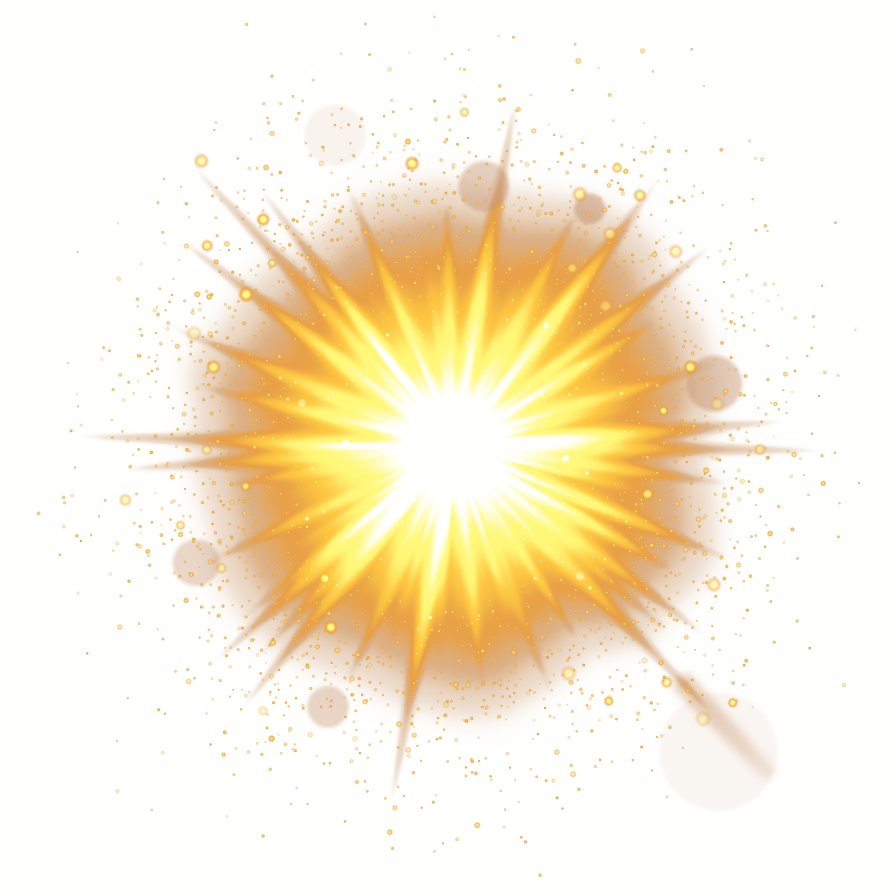
This background is drawn by a Shadertoy shader. Its source:

```glsl
// A golden starburst on white: one scalar "heat" field (radial glow + tapered rays)
// is mapped through a colour ramp running white - tan - orange - gold - yellow - white.
// Faint lens discs and turned, hashed layers of round sparks are laid over it.

const vec2  CENTRE       = vec2(0.507, 0.502);
const float CORE_HEAT    = 1.20;   // heat at the centre
const float HEAT_FALL    = 3.80;   // heat lost per canvas unit
const float RAY_HEAT     = 0.37;
const float RAY_WIDTH    = 0.0095;
const int   SHORT_RAYS   = 24;
const float SPARK_RING   = 0.26;   // radius where sparks are densest
const float SPARK_SPREAD = 0.11;
const float TAU = 6.28318;

const vec3 PAPER  = vec3(1.00, 1.00, 0.995);
const vec3 HAZE   = vec3(0.92, 0.85, 0.78);
const vec3 TAN    = vec3(0.86, 0.69, 0.52);
const vec3 ORANGE = vec3(0.91, 0.63, 0.28);
const vec3 GOLD   = vec3(0.99, 0.77, 0.25);
const vec3 YELLOW = vec3(1.00, 0.97, 0.47);
const vec3 DISC_TINT = vec3(0.75, 0.54, 0.38);

// Long rays: angle in degrees, length
const vec2 LONG_RAYS[16] = vec2[16](
    vec2(4.3, 0.37), vec2(38.0, 0.365), vec2(52.5, 0.375), vec2(80.0, 0.395),
    vec2(127.0, 0.36), vec2(133.0, 0.43), vec2(143.0, 0.385), vec2(178.5, 0.42),
    vec2(184.0, 0.37), vec2(222.0, 0.36), vec2(231.0, 0.377), vec2(260.0, 0.405),
    vec2(314.0, 0.41), vec2(323.0, 0.35), vec2(337.6, 0.33), vec2(359.3, 0.41));

// Lens discs: x, y, radius, opacity
const vec4 DISCS[7] = vec4[7](
    vec4(0.374, 0.849, 0.034, 0.10), vec4(0.540, 0.792, 0.028, 0.40),
    vec4(0.658, 0.767, 0.017, 0.50), vec4(0.797, 0.572, 0.031, 0.42),
    vec4(0.219, 0.372, 0.026, 0.34), vec4(0.366, 0.211, 0.023, 0.36),
    vec4(0.802, 0.161, 0.066, 0.08));

// Spark layers: cells per unit, radius, density, least heat of the middle
const vec4 SPARK_LAYERS[4] = vec4[4](
    vec4(103.0, 0.0020, 0.34, 0.55), vec4(73.0, 0.0026, 0.36, 0.60),
    vec4(45.0, 0.0041, 0.30, 0.72), vec4(16.0, 0.0108, 0.46, 0.86));

vec3 hash3(vec2 p) {
    vec3 q = fract(vec3(p.xyx) * vec3(0.1031, 0.1030, 0.0973));
    q += dot(q, q.yxz + 33.33);
    return fract((q.xxy + q.yzz) * q.zyx);
}

// Noise around the circle, repeating after the given number of cells
float angularNoise(float turn, float cells) {
    float x = fract(turn) * cells, i = floor(x);
    float a = hash3(vec2(i, cells)).x;
    float b = hash3(vec2(mod(i + 1.0, cells), cells)).x;
    return mix(a, b, smoothstep(0.0, 1.0, x - i));
}

vec3 heatColour(float h) {
    vec3 c = mix(PAPER, HAZE, smoothstep(0.0, 0.15, h));
    c = mix(c, TAN,    smoothstep(0.13, 0.28, h));
    c = mix(c, ORANGE, smoothstep(0.25, 0.42, h));
    c = mix(c, GOLD,   smoothstep(0.42, 0.61, h));
    c = mix(c, YELLOW, smoothstep(0.58, 0.79, h));
    return mix(c, PAPER, smoothstep(0.80, 1.0, h));
}

// Strength of one tapered ray leaving the centre
float ray(vec2 p, float angle, float len) {
    vec2 dir = vec2(cos(angle), sin(angle));
    float along = dot(p, dir), across = dot(p, vec2(-dir.y, dir.x));
    float s = clamp(along / len, 0.0, 1.0);
    float width = (0.0032 + RAY_WIDTH * (1.0 - s)) * clamp(along / 0.16, 0.05, 1.0);
    return smoothstep(0.02, 0.24, along) * (1.0 - s * s * s) * exp(-across * across / (width * width));
}

float burstHeat(vec2 p) {
    float r = length(p), turn = atan(p.y, p.x) / TAU;
    // Glow with a soft outer toe and an uneven rim
    float rim = angularNoise(turn, 13.0) + 0.5 * angularNoise(turn, 31.0) - 0.75;
    float x = CORE_HEAT - HEAT_FALL * r + 0.15 * rim * smoothstep(0.1, 0.25, r);
    float heat = 0.5 * (x + sqrt(x * x + 0.003));
    // Fine streaks close to the core
    float band = smoothstep(0.03, 0.09, r) * smoothstep(0.27, 0.12, r);
    heat += 0.17 * band * (angularNoise(turn, 110.0) - 0.5);
    float rays = 0.0;
    for (int i = 0; i < 16; i++) rays += ray(p, radians(LONG_RAYS[i].x), LONG_RAYS[i].y);
    for (int i = 0; i < SHORT_RAYS; i++) {
        vec3 rnd = hash3(vec2(float(i), 7.0));
        float angle = TAU * (float(i) + 0.7 * rnd.x) / float(SHORT_RAYS);
        rays += ray(p, angle, mix(0.25, 0.35, rnd.y)) * mix(0.5, 1.0, rnd.z);
    }
    return heat + RAY_HEAT * (1.0 - exp(-1.3 * rays));   // overlaps saturate
}

void mainImage(out vec4 fragColor, in vec2 fragCoord) {
    float unit = min(iResolution.x, iResolution.y), pixel = 1.0 / unit;
    vec2 uv = (fragCoord - 0.5 * iResolution.xy) / unit + 0.5;

    // Burst, plus the soft flare crossing the largest disc
    vec2 start = vec2(0.765, 0.235), span = vec2(0.090, -0.095);
    float t = clamp(dot(uv - start, span) / dot(span, span), 0.0, 1.0);
    float flare = length(uv - start - t * span) / 0.013;
    float heat = burstHeat(uv - CENTRE) + 0.20 * (1.0 - 0.6 * t) * exp(-flare * flare);
    vec3 colour = heatColour(heat);

    for (int i = 0; i < 7; i++) {
        float d = length(uv - DISCS[i].xy) - DISCS[i].z;
        colour = mix(colour, DISC_TINT, DISCS[i].w * smoothstep(0.003 + pixel, -0.004, d));
    }

    // Sparks: orange rim, hot middle, one per cell of a turned grid
    for (int i = 0; i < 4; i++) {
        vec4 layer = SPARK_LAYERS[i];
        float a = 0.4 + 0.7 * float(i);
        vec2 q = mat2(cos(a), sin(a), -sin(a), cos(a)) * (uv - CENTRE), cell = floor(q * layer.x);
        vec3 rnd = hash3(cell + 131.0 * float(i + 1)), look = hash3(cell + 257.0 * float(i + 2));
        vec2 spot = (cell + mix(vec2(0.2), vec2(0.8), rnd.xy)) / layer.x;
        float ring = length(spot), offset = (ring - SPARK_RING) / SPARK_SPREAD;
        float chance = layer.z * (exp(-offset * offset) + 0.05 * smoothstep(0.49, 0.44, ring));
        float size = layer.y * mix(0.55, 1.0, look.x), d = length(q - spot);
        float body = step(rnd.z, chance) * smoothstep(size + 0.5 * pixel, size * 0.45, d);
        float middle = smoothstep(size * 0.7, size * 0.2, d);
        float sparkHeat = mix(max(heat, 0.43), max(heat + 0.33, layer.w), middle);
        colour = mix(colour, heatColour(sparkHeat), body * mix(0.35, 1.0, look.y));
    }
    fragColor = vec4(colour, 1.0);
}
```
